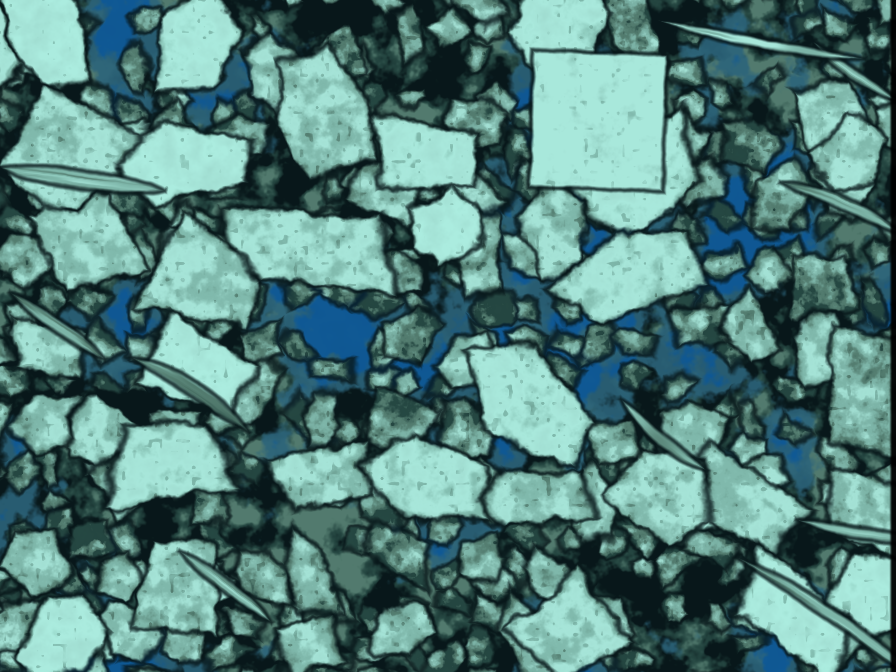
Reproduce this texture procedurally as a Shadertoy shader.

```glsl
// Thin section of sandstone: pale angular grains, mica slivers, dark clay and blue-dyed pores.

const vec3 PALE  = vec3(0.66, 0.91, 0.86);
const vec3 MID   = vec3(0.49, 0.71, 0.66);
const vec3 OLIVE = vec3(0.32, 0.48, 0.43);
const vec3 TEAL  = vec3(0.14, 0.27, 0.25);
const vec3 DARK  = vec3(0.03, 0.09, 0.10);
const vec3 DYE   = vec3(0.17, 0.39, 0.48);
const vec3 DEEP_DYE = vec3(0.04, 0.34, 0.60);

const float RIM = 0.0045;          // half width of the dark grain outline
const float ROUGHNESS = 0.011;     // raggedness of grain edges
const float BEDDING = -0.45;       // preferred direction of long grains
const vec3 CELLS = vec3(0.058, 0.108, 0.175);  // spacing: small, medium, large
const vec3 KEEP  = vec3(0.72, 0.62, 0.60);     // share of cells holding a grain
const int SLIVERS = 10;
const float TAU = 6.28318;

float hash(vec2 p) {
    vec3 q = fract(p.xyx * vec3(0.1031, 0.1030, 0.0973));
    q += dot(q, q.yzx + 33.33);
    return fract((q.x + q.y) * q.z);
}

float noise(vec2 p) {
    vec2 i = floor(p), f = fract(p);
    f = f * f * (3.0 - 2.0 * f);
    return mix(mix(hash(i), hash(i + vec2(1, 0)), f.x),
               mix(hash(i + vec2(0, 1)), hash(i + vec2(1, 1)), f.x), f.y);
}

float fbm(vec2 p) {
    float sum = 0.0, amp = 0.533;
    for (int i = 0; i < 4; i++) {
        sum += amp * noise(p);
        p = mat2(1.6, 1.2, -1.2, 1.6) * p + 17.3;
        amp *= 0.5;
    }
    return sum;
}

vec2 rotate(vec2 p, float a) {
    return vec2(cos(a) * p.x + sin(a) * p.y, cos(a) * p.y - sin(a) * p.x);
}

// Random convex polygon with four to six sides
float polygon(vec2 q, vec2 id) {
    float sides = 4.0 + floor(3.0 * hash(id + 5.1));
    float size = mix(0.29, 0.47, hash(id + 9.7));
    float stretch = mix(1.0, 1.45, hash(id + 13.3));
    q = rotate(q, BEDDING + 2.6 * (hash(id + 21.9) - 0.5)) * vec2(1.0 / stretch, stretch);
    float d = -1.0;
    for (float k = 0.0; k < sides; k++) {
        float a = TAU * (k + 0.32 * (hash(id + vec2(k * 7.3, 31.0)) - 0.5)) / sides;
        float r = size * mix(0.8, 1.15, hash(id + vec2(41.0, k * 5.7)));
        d = max(d, dot(q, vec2(cos(a), sin(a))) - r);
    }
    return d / stretch;
}

// x: distance to the nearest grain edge or contact, y: random value of that grain
vec2 grains(vec2 p, float cell, float keep, float seed) {
    vec2 base = floor(p / cell);
    float nearest = 1.0, second = 1.0, tag = 0.0;
    for (int j = -1; j <= 1; j++)
    for (int i = -1; i <= 1; i++) {
        vec2 c = base + vec2(i, j), id = c + seed;
        if (hash(id + 2.7) > keep) continue;
        vec2 center = c + 0.5 + 0.6 * (vec2(hash(id + 51.0), hash(id + 67.0)) - 0.5);
        float d = polygon(p / cell - center, id);
        if (d < nearest) { second = nearest; nearest = d; tag = hash(id + 83.0); }
        else second = min(second, d);
    }
    return vec2(cell * max(nearest, 0.5 * (nearest - second)), tag);
}

vec3 mineral(float tone) {
    vec3 c = mix(PALE, MID, smoothstep(0.1, 0.4, tone));
    c = mix(c, OLIVE, smoothstep(0.4, 0.72, tone));
    return mix(c, TEAL, smoothstep(0.72, 1.0, tone));
}

// Lays a body with a dark outline over what lies beneath
vec3 lay(vec3 under, vec3 body, float d, float soft) {
    under = mix(under, DARK, 0.8 * (1.0 - smoothstep(0.0, RIM + soft, d)));
    return mix(under, body, 1.0 - smoothstep(-RIM - soft, 0.0, d));
}

// Clay matrix with patches of dyed pore space
vec3 matrixColor(vec2 p) {
    float clay = fbm(p * 30.0) + 0.6 * (fbm(p * 7.0 + 40.0) - 0.5);
    vec3 c = mix(DARK, TEAL, smoothstep(0.42, 0.58, clay));
    c = mix(c, OLIVE, smoothstep(0.56, 0.72, clay));
    float pore = fbm(p * 6.0 + 90.0) + 0.35 * (fbm(p * 32.0 + 11.0) - 0.5);
    c = mix(c, DYE, 0.9 * smoothstep(0.49, 0.58, pore));
    return mix(c, DEEP_DYE, 0.85 * smoothstep(0.63, 0.72, pore));
}

void mainImage(out vec4 fragColor, in vec2 fragCoord) {
    vec2 p = fragCoord / iResolution.y;
    float soft = max(0.0015, 1.0 / iResolution.y);
    vec2 ragged = vec2(fbm(p * 34.0), fbm(p * 34.0 + 60.0)) - 0.5;
    vec2 q = p + ROUGHNESS * 2.0 * ragged;
    float cloud = fbm(p * 48.0 + 7.0) - 0.5;
    float specks = smoothstep(0.76, 0.92, noise(p * 125.0));
    vec3 color = matrixColor(p);

    // Three generations of grains, from small and murky to large and clear
    for (int n = 0; n < 3; n++) {
        vec2 g = grains(q, CELLS[n], KEEP[n], 100.0 + 37.0 * float(n));
        float murk = mix(0.5, 0.04, 0.5 * float(n)) + 0.42 * g.y * g.y;
        float tone = murk + cloud * (0.35 + 2.2 * murk) + 0.22 * specks
                   + 0.25 * smoothstep(-0.012, 0.0, g.x);
        color = lay(color, mineral(tone) * (1.0 + 0.12 * cloud), g.x, soft);
    }

    // One big square grain
    vec2 b = abs(rotate(p - vec2(0.89, 0.82), -0.03) + 0.006 * ragged) - vec2(0.1, 0.102);
    color = lay(color, mineral(0.08 + 0.45 * cloud + 0.15 * specks), max(b.x, b.y), soft);

    // Bent mica slivers with lengthwise cleavage
    for (int n = 0; n < SLIVERS; n++) {
        vec2 id = vec2(n, 7.0);
        vec2 center = vec2(1.33 * hash(id + 3.0), (float(n) + hash(id + 8.0)) / float(SLIVERS));
        float reach = mix(0.07, 0.19, hash(id + 15.0));
        vec2 m = rotate(p - center + 0.004 * ragged, mix(-0.7, -0.1, hash(id + 19.0)));
        m.y += 2.2 * (hash(id + 27.0) - 0.5) * m.x * m.x;
        float taper = 1.0 - pow(min(abs(m.x) / reach, 1.0), 3.0);
        float d = max(abs(m.y) - mix(0.008, 0.014, hash(id + 33.0)) * taper, abs(m.x) - reach);
        float streak = noise(vec2(m.x * 14.0, m.y * 260.0) + id * 9.0);
        color = lay(color, mineral(0.2 + 0.45 * hash(id + 45.0) + 0.5 * (streak - 0.4)), d, soft);
    }

    // Dark strip at the right border
    color *= 1.0 - 0.95 * smoothstep(0.992, 0.996, fragCoord.x / iResolution.x);
    fragColor = vec4(color, 1.0);
}
```
